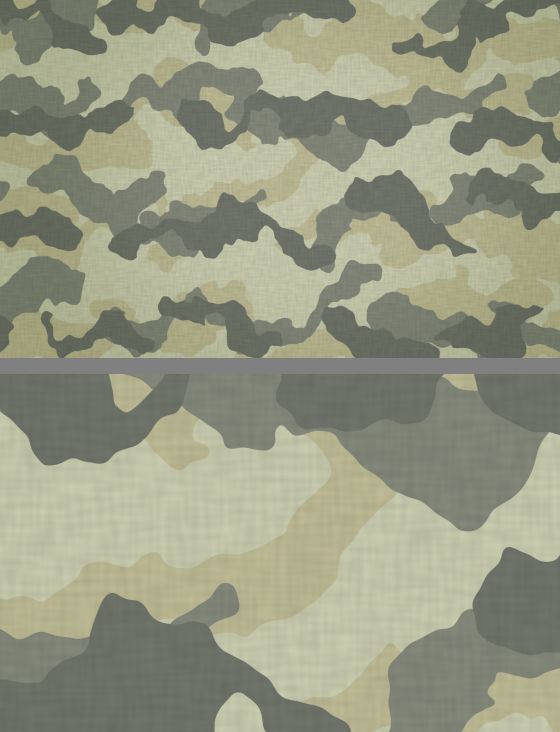
Top, the full canvas; bottom, a detail of the centre.
Write a Shadertoy shader that draws this pattern.

```glsl
// Woodland camouflage printed on cotton: three layers of lobed patches lie
// over a pale ground. Each patch is a chain of tapered capsules along a wavy
// spine, its outline roughened by domain warping; weave and shading follow.

const vec3 PALE  = vec3(0.755, 0.763, 0.655);
const vec3 TAN   = vec3(0.712, 0.698, 0.558);
const vec3 GRAY  = vec3(0.495, 0.513, 0.463);
const vec3 DARK  = vec3(0.422, 0.440, 0.403);
const vec3 EDGE_TINT = vec3(0.885, 0.900, 0.855);

const vec2 CELL = vec2(0.37, 0.30);  // spacing of patches, in canvas heights
const int SEGMENTS = 4;              // capsules in one patch

vec2 hash22(vec2 p) {
    vec3 q = fract(p.xyx * vec3(0.1031, 0.1030, 0.0973));
    q += dot(q, q.yzx + 33.33);
    return fract((q.xx + q.yz) * q.zy);
}

float cornerSlope(vec2 corner, vec2 offset) {
    float angle = 6.2832 * hash22(corner).x;
    return dot(vec2(cos(angle), sin(angle)), offset);
}

float gradientNoise(vec2 p) {
    vec2 i = floor(p), f = fract(p);
    vec2 u = f * f * f * (f * (f * 6.0 - 15.0) + 10.0);
    vec2 e = vec2(1.0, 0.0);
    float low  = mix(cornerSlope(i, f), cornerSlope(i + e, f - e), u.x);
    float high = mix(cornerSlope(i + e.yx, f - e.yx),
                     cornerSlope(i + e.xx, f - e.xx), u.x);
    return mix(low, high, u.y);
}

vec2 noisePair(vec2 p) {
    return vec2(gradientNoise(p), gradientNoise(p + vec2(51.7, 83.2)));
}

// Broad bends, scallops and small nicks
vec2 roughen(vec2 p, float seed) {
    return p + 0.052 * noisePair(p * 6.0 + seed)
             + 0.034 * noisePair(p * 16.0 + seed)
             + 0.010 * noisePair(p * 37.0 + seed);
}

float smoothMin(float a, float b, float k) {
    float h = max(k - abs(a - b), 0.0) / k;
    return min(a, b) - 0.25 * h * h * k;
}

// Each knot holds a centre in xy and a radius in z
float taperedCapsule(vec2 p, vec3 a, vec3 b) {
    vec2 axis = b.xy - a.xy;
    float t = clamp(dot(p - a.xy, axis) / dot(axis, axis), 0.0, 1.0);
    return length(p - a.xy - axis * t) - mix(a.z, b.z, t);
}

vec3 spineKnot(vec2 id, float index, float slant) {
    vec2 h = hash22(id + index * vec2(7.31, 3.17));
    float x = (index / float(SEGMENTS) - 0.5) * 0.33 + (h.x - 0.5) * 0.06;
    float y = (h.y - 0.5) * 0.13 + slant * x;
    return vec3(x, y, mix(0.014, 0.067, hash22(h * 97.0).x));
}

float patchDistance(vec2 p, vec2 id, float size) {
    float slant = (hash22(id + 5.5).x - 0.5) * 0.9;
    vec3 a = size * spineKnot(id, 0.0, slant);
    float d = 10.0;
    for (int i = 1; i <= SEGMENTS; i++) {
        vec3 b = size * spineKnot(id, float(i), slant);
        d = smoothMin(d, taperedCapsule(p, a, b), 0.015);
        a = b;
    }
    return d;
}

// Coverage of one layer: a jittered patch per cell of a staggered grid
float patchLayer(vec2 p, float seed, float size) {
    vec2 q = roughen(p, seed) + CELL * hash22(vec2(seed, 4.0));
    float row = floor(q.y / CELL.y);
    float d = 10.0;
    for (int j = -1; j <= 1; j++) {
        float y = row + float(j);
        float stagger = 0.5 * mod(y, 2.0);
        float column = floor(q.x / CELL.x - stagger);
        for (int i = -1; i <= 1; i++) {
            vec2 cell = vec2(column + float(i), y);
            vec2 id = cell + seed;
            vec2 jitter = (hash22(id + 31.0) - 0.5) * 0.42;
            vec2 centre = (cell + vec2(0.5 + stagger, 0.5) + jitter) * CELL;
            d = smoothMin(d, patchDistance(q - centre, id, size), 0.012);
        }
    }
    // Even edge width wherever the warp stretches the distance
    float softness = max(0.75 * length(vec2(dFdx(d), dFdy(d))), 0.0002);
    return smoothstep(softness, -softness, d);
}

// Short streaks along both thread directions
float weave(vec2 p) {
    return gradientNoise(p * vec2(28.0, 170.0))
         + gradientNoise(p * vec2(170.0, 28.0));
}

void mainImage(out vec4 fragColor, in vec2 fragCoord) {
    vec2 uv = fragCoord / iResolution.xy;
    vec2 p = fragCoord / iResolution.y;

    // Printed layers, lightest first
    vec3 color = PALE;
    color = mix(color, TAN,  patchLayer(p, 13.0, 1.17));
    color = mix(color, GRAY, patchLayer(p, 47.0, 0.90));
    color = mix(color, DARK, patchLayer(p, 89.0, 0.83));

    // Cloth threads and light falling off toward the borders
    color *= 1.0 + 0.052 * weave(p);
    float border = length((uv - vec2(0.55, 0.5)) * vec2(1.5, 1.1));
    color *= mix(vec3(1.0), EDGE_TINT, smoothstep(0.22, 0.88, border));
    fragColor = vec4(color, 1.0);
}
```
